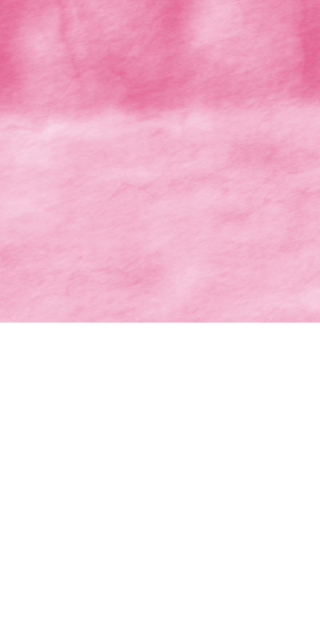
A WebGL 1 fragment shader for this texture:

```glsl
precision highp float;

uniform vec2 u_resolution;

float hash(vec2 p) {
  return fract(sin(dot(p, vec2(127.1, 311.7))) * 43758.5453);
}

float valueNoise(vec2 p) {
  vec2 cell = floor(p);
  vec2 f = fract(p);
  f = f * f * (3.0 - 2.0 * f);
  float low = mix(hash(cell), hash(cell + vec2(1.0, 0.0)), f.x);
  float high = mix(hash(cell + vec2(0.0, 1.0)), hash(cell + vec2(1.0, 1.0)), f.x);
  return mix(low, high, f.y);
}

// Fractal noise centred on zero
float fbm(vec2 p) {
  float sum = 0.0;
  float amplitude = 0.5;
  for (int i = 0; i < 5; i++) {
    sum += amplitude * (valueNoise(p) - 0.5);
    p = mat2(1.6, 1.2, -1.2, 1.6) * p + 7.3;
    amplitude *= 0.56;
  }
  return sum;
}

// Thin wandering wrinkles along the zero line of the noise
float wrinkles(vec2 p) {
  float ridge = 1.0 - smoothstep(0.0, 0.07, abs(fbm(p)));
  return ridge * smoothstep(0.35, 0.75, valueNoise(p * 0.9 + 11.0));
}

// Soft elliptical patch
float patchAt(vec2 p, vec2 center, vec2 radius) {
  vec2 d = (p - center) / radius;
  return exp(-dot(d, d));
}

// Soft line, broken by noise and fading at its ends
float crease(vec2 p, vec2 a, vec2 b, float width) {
  vec2 ab = b - a;
  float h = clamp(dot(p - a, ab) / dot(ab, ab), 0.0, 1.0);
  float d = length(p - a - ab * h) / width;
  float fade = smoothstep(0.0, 0.3, h + 0.1) * smoothstep(1.0, 0.6, h);
  return exp(-d * d) * fade * (0.4 + 0.8 * valueNoise(p * 22.0));
}

float backdropTone(vec2 p) {
  float tone = 0.26;
  // Pale areas
  tone += 0.20 * patchAt(p, vec2(0.12, 0.13), vec2(0.09, 0.12));
  tone += 0.16 * patchAt(p, vec2(0.32, 0.06), vec2(0.09, 0.09));
  tone += 0.30 * patchAt(p, vec2(0.67, 0.04), vec2(0.09, 0.08));
  tone += 0.16 * patchAt(p, vec2(0.76, 0.17), vec2(0.14, 0.12));
  tone += 0.12 * patchAt(p, vec2(0.20, 0.31), vec2(0.12, 0.06));
  // Deep areas
  tone -= 0.22 * patchAt(p, vec2(0.00, 0.19), vec2(0.08, 0.12));
  tone -= 0.14 * patchAt(p, vec2(0.02, 0.02), vec2(0.10, 0.07));
  tone -= 0.22 * patchAt(p, vec2(0.55, 0.05), vec2(0.06, 0.16));
  tone -= 0.18 * patchAt(p, vec2(0.42, 0.27), vec2(0.13, 0.08));
  tone -= 0.24 * patchAt(p, vec2(0.98, 0.18), vec2(0.06, 0.17));
  // Hanging folds
  tone -= 0.11 * crease(p, vec2(0.17, -0.04), vec2(0.28, 0.36), 0.010);
  tone += 0.09 * crease(p, vec2(0.20, -0.04), vec2(0.31, 0.32), 0.014);
  tone -= 0.07 * crease(p, vec2(0.25, 0.02), vec2(0.44, 0.30), 0.024);
  tone -= 0.07 * crease(p, vec2(0.68, 0.12), vec2(0.55, 0.30), 0.022);
  tone -= 0.08 * crease(p, vec2(0.94, -0.05), vec2(0.95, 0.34), 0.008);
  tone -= 0.05 * wrinkles(vec2(p.x * 9.0 + p.y * 5.0, p.y * 5.0));
  return tone + 0.23 * fbm(vec2(p.x * 9.0 + p.y * 2.0, p.y * 7.0));
}

float floorTone(vec2 p) {
  float tone = 0.55;
  // Pale areas
  tone += 0.28 * patchAt(p, vec2(0.18, 0.41), vec2(0.14, 0.035));
  tone += 0.22 * patchAt(p, vec2(0.10, 0.49), vec2(0.10, 0.045));
  tone += 0.15 * patchAt(p, vec2(0.08, 0.64), vec2(0.10, 0.07));
  tone += 0.14 * patchAt(p, vec2(0.39, 0.55), vec2(0.08, 0.03));
  tone += 0.13 * patchAt(p, vec2(0.57, 0.86), vec2(0.08, 0.05));
  tone += 0.15 * patchAt(p, vec2(0.90, 0.93), vec2(0.13, 0.06));
  tone += 0.12 * patchAt(p, vec2(0.56, 0.39), vec2(0.10, 0.03));
  // Deep areas
  tone -= 0.18 * patchAt(p, vec2(0.80, 0.48), vec2(0.12, 0.05));
  tone -= 0.10 * patchAt(p, vec2(0.45, 0.85), vec2(0.10, 0.07));
  tone -= 0.10 * patchAt(p, vec2(0.05, 0.86), vec2(0.14, 0.08));
  tone -= 0.10 * patchAt(p, vec2(0.95, 0.62), vec2(0.10, 0.10));
  // Wrinkles
  tone -= 0.24 * crease(p, vec2(-0.03, 0.408), vec2(0.17, 0.403), 0.008);
  tone -= 0.12 * crease(p, vec2(0.50, 0.40), vec2(0.42, 0.46), 0.010);
  tone -= 0.12 * crease(p, vec2(0.87, 0.46), vec2(0.82, 0.52), 0.012);
  tone -= 0.06 * wrinkles(vec2(p.x * 6.0, p.y * 13.0 + p.x * 5.0));
  return tone + 0.27 * fbm(vec2(p.x * 8.0, p.y * 16.0 + p.x * 3.0) + 20.0);
}

vec3 fabricColor(float tone) {
  vec3 deep = mix(vec3(0.89, 0.41, 0.59), vec3(0.95, 0.70, 0.80), clamp(tone * 2.0, 0.0, 1.0));
  return mix(deep, vec3(0.985, 0.90, 0.935), clamp(tone * 2.0 - 1.0, 0.0, 1.0));
}

void main() {
  vec2 uv = gl_FragCoord.xy / u_resolution;
  vec2 p = vec2(uv.x, 2.0 * (1.0 - uv.y));
  vec2 warped = p + 0.06 * vec2(fbm(p * 9.0), fbm(p * 9.0 + 31.0));
  // Wall of cloth meeting the floor
  float horizon = 0.385 - 0.045 * p.x + 0.06 * fbm(vec2(p.x * 6.0, 3.0));
  float onFloor = smoothstep(horizon - 0.07, horizon + 0.035, warped.y);
  float tone = mix(backdropTone(warped), floorTone(warped), onFloor);
  // Slanted fibres and fine grain
  tone += 0.17 * fbm(vec2(p.x * 30.0 + p.y * 8.0, p.y * 75.0 + p.x * 18.0));
  tone += 0.07 * (valueNoise(vec2(p.x * 110.0, p.y * 190.0 + p.x * 40.0)) - 0.5);
  float edge = 0.5 / u_resolution.y;
  float cloth = smoothstep(0.496 - edge, 0.496 + edge, uv.y);
  gl_FragColor = vec4(mix(vec3(1.0), fabricColor(tone), cloth), 1.0);
}
```
